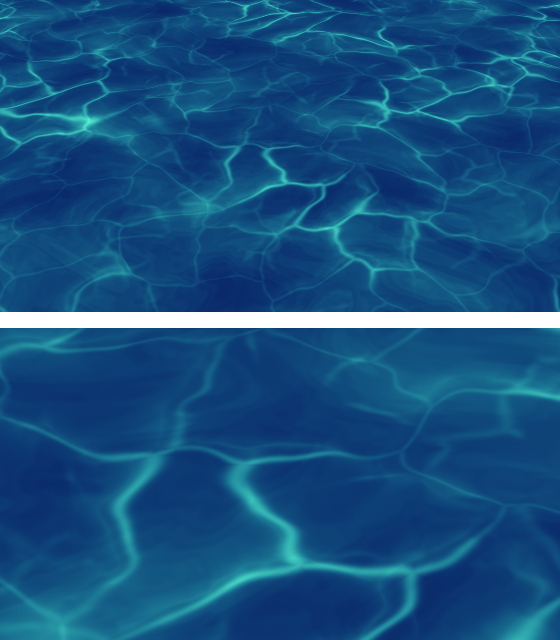
Top, the full canvas; bottom, a detail of the centre.
This texture is drawn by a Shadertoy shader. Its source:

```glsl
// Sunlit pool water seen at a slant: a web of caustic lines over deep blue.
// A perspective plane is bent by layered sines, cellular edges give the web,
// and feathered veils, faint ripples and fine strands fill the cells.

const float HORIZON = 2.0;        // height of the vanishing line, in canvas heights
const vec2  CELL_DENSITY = vec2(6.7, 19.0);
const float JITTER = 0.9;         // irregularity of the cells
const float LINE_WIDTH = 0.05;
const float VEIL_WIDTH = 0.17;
const float BASE_LIGHT = 0.232;
const float TONE_GAIN = 0.14;
const float LINE_GAIN = 0.36;
const float VEIL_GAIN = 0.17;
const float RIPPLE_GAIN = 0.11;
const float PATCH_GAIN = 0.16;
const float STRAND_GAIN = 0.013;
const float DARKEST = 0.145;
const mat2  TURN = mat2(0.80, 0.60, -0.60, 0.80);

// Water colour as a quadratic in light
const vec3 TINT_BASE = vec3(0.03, 0.0, 0.325);
const vec3 TINT_SLOPE = vec3(0.0, 1.0, 0.575);
const vec3 TINT_CURVE = vec3(0.35, 0.0, -0.06);

vec2 hash2(vec2 p) {
    vec3 q = fract(p.xyx * vec3(0.1031, 0.1030, 0.0973));
    q += dot(q, q.yzx + 33.33);
    return fract((q.xx + q.yz) * q.zy);
}

// Layered sines, each octave bent by the one before; about -1 to 1
float swell(vec2 p) {
    float sum = 0.0, amp = 0.5;
    for (int i = 0; i < 5; i++) {
        p += 0.65 * sin(p.yx * 1.1 + float(i) * 2.1);
        sum += amp * sin(p.x) * cos(p.y);
        p = TURN * p * 1.7;
        amp *= 0.58;
    }
    return sum;
}

// Curves the straight cell borders
vec2 bend(vec2 p) {
    float amp = 0.20, freq = 1.9;
    for (int i = 0; i < 4; i++) {
        p += amp * sin(p.yx * freq + vec2(0.7, 2.9) * float(i + 1));
        amp *= 0.42;
        freq *= 2.1;
    }
    return p;
}

// Distances to the nearest and second nearest cell centre
vec2 cells(vec2 p) {
    vec2 id = floor(p), f = p - id;
    vec2 near = vec2(8.0);
    for (int y = -1; y <= 1; y++)
    for (int x = -1; x <= 1; x++) {
        vec2 g = vec2(x, y);
        vec2 centre = g + 0.5 + JITTER * (hash2(id + g + 40.0) - 0.5);
        float d = length(centre - f);
        near = d < near.x ? vec2(d, near.x) : vec2(near.x, min(near.y, d));
    }
    return near;
}

// Soft line of the given width, kept at least as wide as a pixel
float crease(float edge, float width, float footprint) {
    float w = max(width, footprint);
    float core = edge / w;
    return width / w * exp(-core * core);
}

void mainImage(out vec4 fragColor, in vec2 fragCoord) {
    vec2 uv = fragCoord / iResolution.y;
    float aspect = iResolution.x / iResolution.y;

    // Perspective plane
    float depth = 1.0 / (HORIZON - uv.y);
    vec2 plane = vec2((uv.x - 0.5 * aspect) * depth, depth) * CELL_DENSITY;
    float footprint = CELL_DENSITY.y * depth * depth / iResolution.y;
    vec2 p = bend(plane);

    // Broad tone and the gate that breaks the web
    float tone = swell(plane * vec2(1.5, 1.9) + 3.0);
    float gate = smoothstep(-0.4, 0.55, swell(plane * 0.95 + 11.0));
    float feather = swell(plane * vec2(3.2, 1.6) + 27.0);

    // Main web with a sheet of light trailing to one side
    vec2 web = cells(p);
    float edge = web.y - web.x;
    float line = crease(edge, LINE_WIDTH * (0.6 + 0.8 * gate), footprint);
    vec2 side = cells(p + vec2(0.07, -0.06) + 0.16 * feather);
    float veil = exp(-(side.y - side.x) / VEIL_WIDTH);
    float glow = smoothstep(0.55, 0.95, side.x) * smoothstep(0.0, 0.6, tone + 0.5 * feather);

    // Fainter, finer web, stronger far away
    vec2 fine = cells(bend(TURN * plane * 1.35 + 7.0) + 0.12 * tone);
    float ripple = crease(fine.y - fine.x, 0.10, footprint * 1.35);
    ripple *= smoothstep(-0.1, 0.5, feather + 0.3 * tone) * (0.6 + 0.7 * uv.y);

    // Thin strands that follow the tone
    float strand = sin(26.0 * tone + 9.0 * feather) * (1.0 - 0.8 * uv.y);

    float light = BASE_LIGHT + TONE_GAIN * tone + STRAND_GAIN * strand;
    light += VEIL_GAIN * veil * (0.2 + 0.8 * gate);
    light += LINE_GAIN * line * (0.22 + 0.78 * gate * gate);
    light += RIPPLE_GAIN * ripple + PATCH_GAIN * glow;

    // Soft floor keeps the deep parts blue
    float over = light - DARKEST;
    light = DARKEST + 0.5 * (over + sqrt(over * over + 0.003));

    vec3 colour = TINT_BASE + light * (TINT_SLOPE + light * TINT_CURVE);
    fragColor = vec4(clamp(colour, 0.0, 1.0), 1.0);
}
```
